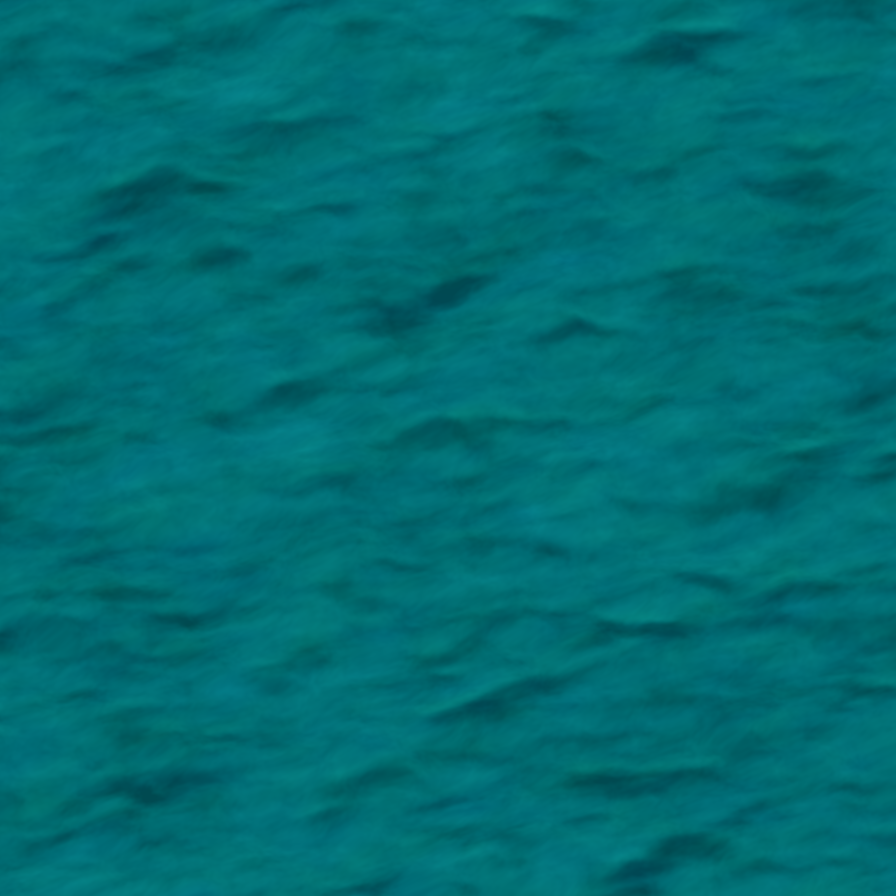
This texture is drawn by a three.js fragment shader. Its source:

```glsl
// Teal sea surface seen from above at a slant: soft, stretched wavelets that climb to the right.
// Layers of warped gradient noise give the swell, the dark wave faces and the fine ripples;
// a thin pale crest is laid along the upper edge of each dark face.

varying vec2 vUv;

const vec3 DEEP_TEAL = vec3(0.0, 0.290, 0.318);
const vec3 SEA_TEAL = vec3(0.0, 0.425, 0.448);
const vec3 PALE_TEAL = vec3(0.025, 0.530, 0.548);
const vec3 GREEN_TINT = vec3(0.004, 0.018, -0.027);

// Sine-free hash: a random vector in -1..1 for each lattice cell
vec2 hashGradient(vec2 cell, float seed) {
  vec3 q = fract(vec3(cell.xyx + seed) * vec3(0.1031, 0.1030, 0.0973));
  q += dot(q, q.yzx + 33.33);
  return fract((q.xx + q.yz) * q.zy) * 2.0 - 1.0;
}

// Smooth gradient noise, roughly -0.7..0.7
float gradientNoise(vec2 p, float seed) {
  vec2 cell = floor(p);
  vec2 f = p - cell;
  vec2 fade = f * f * f * (f * (f * 6.0 - 15.0) + 10.0);
  vec2 e = vec2(1.0, 0.0);
  float a = dot(hashGradient(cell, seed), f);
  float b = dot(hashGradient(cell + e.xy, seed), f - e.xy);
  float c = dot(hashGradient(cell + e.yx, seed), f - e.yx);
  float d = dot(hashGradient(cell + e.xx, seed), f - e.xx);
  return mix(mix(a, b, fade.x), mix(c, d, fade.x), fade.y);
}

vec2 rotate(vec2 p, float angle) {
  float c = cos(angle);
  float s = sin(angle);
  return vec2(c * p.x + s * p.y, c * p.y - s * p.x);
}

// Noise stretched along a direction; frequency is (along, across)
float streaks(vec2 p, float angle, vec2 frequency, float seed) {
  return gradientNoise(rotate(p, angle) * frequency, seed);
}

// Bends the straight streaks into uneven, arched wavelets
vec2 warp(vec2 p) {
  float broad = gradientNoise(p * vec2(7.0, 9.0), 11.0);
  float small = gradientNoise(p * vec2(19.0, 27.0), 23.0);
  return p + vec2(0.020 * small, 0.022 * broad + 0.010 * small);
}

// Height of the middle-sized waves
float waveHeight(vec2 p) {
  float swell = streaks(p, 0.42, vec2(3.5, 12.0), 31.0);
  float wave = streaks(p, 0.20, vec2(8.0, 24.0), 47.0);
  float chop = streaks(p, 0.10, vec2(15.0, 42.0), 59.0);
  return 0.55 * swell + 0.80 * wave + 0.55 * chop;
}

// Shaded face of a wave, 0..1
float darkFace(float height) {
  return smoothstep(-0.02, 0.60, height);
}

// Fine streaks on top of the waves, each octave weaker
float ripples(vec2 p) {
  float sum = 0.0;
  float weight = 0.5;
  vec2 frequency = vec2(19.0, 58.0);
  for (int i = 0; i < 4; i++) {
    float octave = float(i);
    sum += weight * streaks(p, 0.12 + 0.10 * octave, frequency, 71.0 + 13.0 * octave);
    frequency *= vec2(1.9, 1.5);
    weight *= 0.68;
  }
  return sum;
}

// Maps tone -1..1 from deep through middle to pale water
vec3 waterColor(float tone) {
  vec3 shaded = mix(SEA_TEAL, DEEP_TEAL, clamp(-tone, 0.0, 1.0));
  return mix(shaded, PALE_TEAL, clamp(tone, 0.0, 1.0));
}

void main() {
  vec2 p = warp(vUv);
  float height = waveHeight(p);
  float face = darkFace(height);

  // Pale crest just above a dark face
  float faceBelow = darkFace(waveHeight(p - vec2(-0.003, 0.012)));
  float crest = faceBelow * (1.0 - face);

  float patches = streaks(p, 0.35, vec2(3.0, 7.0), 97.0);
  float tone = 0.06 - 0.50 * face - 0.75 * height;
  tone += 0.45 * crest + 0.55 * patches + 0.95 * ripples(p);

  // Drift between green and blue water, greener on crests
  float hue = streaks(vUv, 0.25, vec2(8.0, 20.0), 113.0);
  hue += 0.6 * streaks(p, 0.20, vec2(22.0, 50.0), 131.0) + 0.5 * crest;
  gl_FragColor = vec4(waterColor(tone) + GREEN_TINT * hue, 1.0);
}
```
